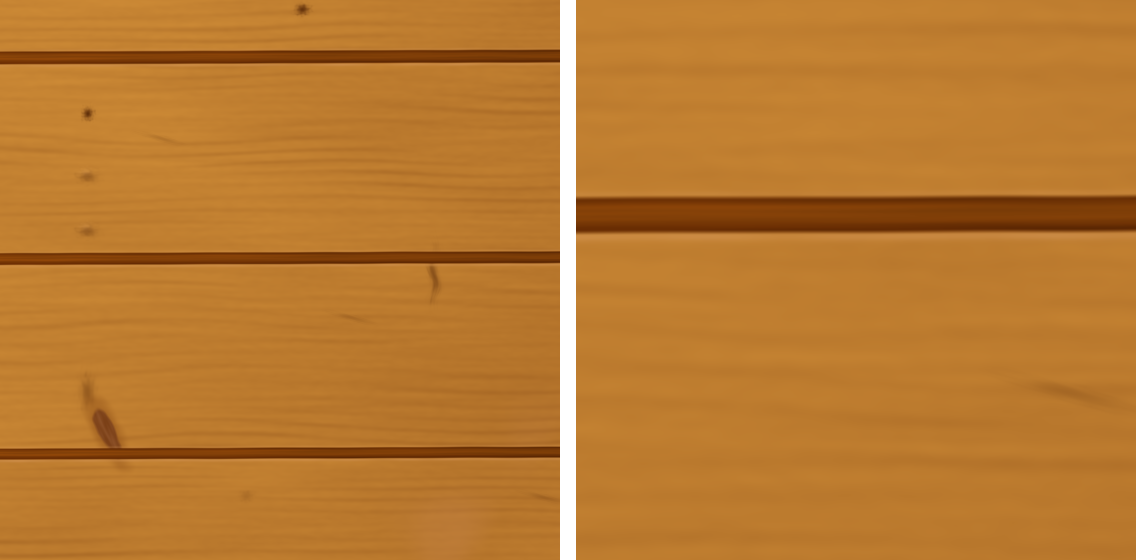
Left: the whole. Right: its middle third, enlarged.
A Shadertoy shader for this texture:

```glsl
// Varnished pine cladding: wide horizontal boards split by three dark grooves.
// Grain is a set of warped rings stretched along each board; knots and nail
// marks are soft noisy blobs laid over it, and grooves are cut in last.

vec2 gradientAt(vec2 cell) {
    vec2 h = fract(sin(vec2(dot(cell, vec2(127.1, 311.7)),
                            dot(cell, vec2(269.5, 183.3)))) * 43758.5);
    return h * 2.0 - 1.0;
}

float gradientNoise(vec2 p) {
    vec2 i = floor(p), f = fract(p);
    vec2 u = f * f * f * (f * (f * 6.0 - 15.0) + 10.0);
    vec2 e = vec2(0.0, 1.0);
    float low  = mix(dot(gradientAt(i), f),
                     dot(gradientAt(i + e.yx), f - e.yx), u.x);
    float high = mix(dot(gradientAt(i + e.xy), f - e.xy),
                     dot(gradientAt(i + e.yy), f - e.yy), u.x);
    return mix(low, high, u.y);
}

// Soft spot with a ragged outline, 1 at its centre
float blob(vec2 p, vec2 size) {
    vec2 q = p / size;
    float ragged = 1.0 + 0.9 * gradientNoise(q * 1.6 + size * 900.0);
    return exp(-dot(q, q) * ragged);
}

// Board coordinate: whole numbers fall on the grooves, slightly tilted and
// widening towards the top
float boardCoord(vec2 p) {
    float s = (p.y - 0.539 - 0.0035 * (p.x - 0.5)) / 0.3535;
    return s - 0.0156 * s * s;
}

// Lightness of the wood, 0 dark to 1 light
float woodTone(vec2 p, float board) {
    vec2 seed = vec2(board * 17.3, board * 5.7);
    float warp = gradientNoise(p * vec2(2.0, 7.0) + seed);
    float rings = p.y * (44.0 + 7.0 * sin(board * 2.4)) + 1.5 * warp;
    float line = pow(0.5 + 0.5 * sin(6.2832 * rings), 2.5);
    float presence = smoothstep(-0.35, 0.45, gradientNoise(p * vec2(2.2, 13.0) - seed));

    float tone = 0.83 - 0.36 * p.x + 0.16 * (p.y - 0.5);
    tone += 0.3 * gradientNoise(p * vec2(1.8, 4.0) + seed + 40.0);
    tone += 0.24 * gradientNoise(p * vec2(5.0, 95.0) + seed);
    tone += 0.10 * gradientNoise(p * vec2(45.0, 120.0));
    return tone - 0.34 * line * presence;
}

void mainImage(out vec4 fragColor, in vec2 fragCoord) {
    vec2 p = fragCoord / iResolution.xy;
    float soft = max(1.0 / iResolution.y, 0.0018);
    float k = boardCoord(p);
    float board = floor(k);

    // Bare wood
    vec3 color = mix(vec3(0.66, 0.41, 0.145), vec3(0.79, 0.53, 0.205), woodTone(p, board));

    // Pale cloudy varnish in the lower right corner
    float cloud = smoothstep(0.0, 0.4, gradientNoise(p * vec2(7.0, 5.0) + 3.0));
    cloud *= smoothstep(0.45, 1.0, p.x) * smoothstep(0.35, 0.05, p.y);
    color = mix(color, vec3(0.77, 0.51, 0.28), 0.5 * cloud);

    vec3 knotColor = vec3(0.36, 0.17, 0.03);
    for (int n = 0; n < 3; n++) {
        float i = float(n);

        // Column of nail marks, each fainter and with a pale upper rim
        vec2 nail = p - vec2(0.157, 0.797 - 0.12 * i + 0.0075 * i * i);
        float faint = min(i, 1.0);
        float mark = blob(nail, vec2(0.0075 + 0.006 * faint, 0.0085));
        color = mix(color, knotColor, mark * mix(0.95, 0.42, faint));
        color += 0.05 * faint * blob(nail - vec2(-0.004, 0.008), vec2(0.01, 0.006));

        // Stray knots, the middle one drawn out across the grain
        float tall = i * (2.0 - i);
        vec2 stray = p - vec2(0.54 + 0.285 * sin(1.5708 * i) - 0.05 * i,
                              0.983 - 0.475 * pow(i, 0.87));
        stray.x += tall * 0.004 * sin(stray.y * 90.0);
        float knot = blob(stray, vec2(0.010 - 0.003 * tall, 0.008 + 0.025 * tall));
        color = mix(color, knotColor, knot * (0.9 - 0.36 * i));

        // Dim smudges and short resin streaks along the grain
        vec2 streak = p - vec2(0.29 + 0.34 * i, 0.752 - 0.32 * i);
        streak.y += 0.25 * streak.x;
        color = mix(color, knotColor, 0.2 * blob(streak, vec2(0.028, 0.004)));
    }

    // Large leaning knot above the lowest groove, with a dark trail at its top
    vec2 big = p - vec2(0.191, 0.230);
    big.x += 0.42 * big.y;
    float oval = length(big / vec2(0.019, 0.046)) + 0.35 * gradientNoise(p * 45.0);
    color = mix(color, vec3(0.58, 0.33, 0.10), 0.55 * smoothstep(1.9, 0.8, oval));
    vec3 heart = vec3(0.49, 0.26, 0.11) + 0.07 * gradientNoise(big * vec2(160.0, 30.0));
    color = mix(color, heart, 0.9 * smoothstep(1.05, 0.7, oval));
    color = mix(color, knotColor, 0.4 * blob(p - vec2(0.156, 0.302), vec2(0.011, 0.022)));

    // Grooves: d is the height above the nearest groove's centre line
    float d = (k - round(k)) * 0.3535 + 0.0012 * gradientNoise(vec2(p.x * 9.0, round(k) * 7.0));
    float halfWidth = 0.0104 + 0.0005 * round(k);
    float wear = 0.65 + 0.7 * gradientNoise(vec2(p.x * 14.0, round(k) * 3.0));
    float lowerLip = exp(-pow((d + halfWidth + 0.0025) / 0.0028, 2.0));
    float upperLip = exp(-pow((d - halfWidth - 0.002) / 0.002, 2.0));
    color = mix(color, vec3(0.82, 0.57, 0.31), wear * (0.8 * lowerLip + 0.4 * upperLip));

    float across = d / halfWidth;
    vec3 grooveColor = mix(vec3(0.51, 0.25, 0.03), vec3(0.39, 0.165, 0.01),
                           smoothstep(0.2, 1.0, abs(across - 0.1)));
    grooveColor *= 1.06 - 0.12 * p.x + 0.15 * gradientNoise(vec2(p.x * 6.0, d * 300.0));
    color = mix(color, grooveColor, smoothstep(soft, -soft, abs(d) - halfWidth));

    fragColor = vec4(clamp(color, 0.0, 1.0), 1.0);
}
```
